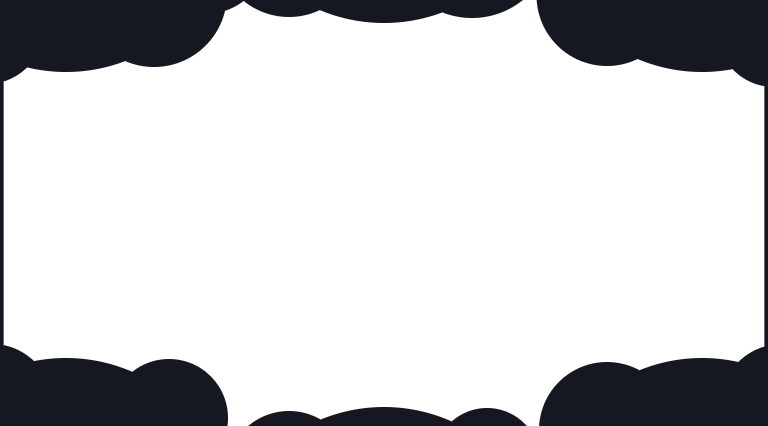
Give the GLSL for this background, as a WebGL 1 fragment shader.

```glsl
precision highp float;
// Dark scalloped cloud banks framing a blank white panel.

uniform vec2 u_resolution;

const float WIDTH = 768.0; // canvas units across

// Signed distance to a circle given by its centre x, apex height and radius.
float puff(vec2 p, float x, float apex, float radius) {
    return length(p - vec2(x, apex - radius)) - radius;
}

// Three clouds along an edge; p.y is the depth measured inward from it.
// Side puffs hold: x offset, apex, radius, radius change in the middle cloud.
float cloudBank(vec2 p, float crest, vec4 left, vec4 right) {
    float d = 1e4;
    for (int i = 0; i < 3; i++) {
        float x = 66.0 + 318.0 * float(i);
        float middle = 1.0 - abs(float(i) - 1.0);
        float sink = 49.0 * middle;
        d = min(d, puff(p, x, crest - sink, 166.0));
        d = min(d, puff(p, x + left.x, left.y - sink, left.z + left.w * middle));
        d = min(d, puff(p, x + right.x, right.y - sink, right.z + right.w * middle));
    }
    return d;
}

void main() {
    float unitsPerPixel = WIDTH / u_resolution.x;
    vec2 p = gl_FragCoord.xy * unitsPerPixel;
    vec2 top = vec2(p.x, u_resolution.y * unitsPerPixel - p.y);

    // Cloud rows along the top and bottom edges
    float d = cloudBank(top, 72.0, vec4(-95.0, 66.0, 70.5, 1.5), vec4(88.0, 67.0, 73.0, 8.0));
    d = min(d, cloudBank(p, 68.0, vec4(-95.0, 64.0, 68.0, -5.0), vec4(103.0, 67.0, 59.0, -6.0)));

    // Corner puffs and the small upper bridge
    d = min(d, puff(top, -15.0, 84.5, 60.5));
    d = min(d, puff(top, 774.0, 87.0, 57.0));
    d = min(d, puff(p, -8.0, 82.0, 60.0));
    d = min(d, puff(p, 782.0, 82.0, 62.0));
    d = min(d, puff(top, 205.0, 14.0, 64.0));

    // Thin side borders
    d = min(d, min(p.x, WIDTH - p.x) - 3.65);

    float coverage = clamp(0.5 - d / unitsPerPixel, 0.0, 1.0);
    vec3 paper = vec3(1.0);
    vec3 ink = vec3(0.082, 0.094, 0.125);
    gl_FragColor = vec4(mix(paper, ink, coverage), 1.0);
}
```
